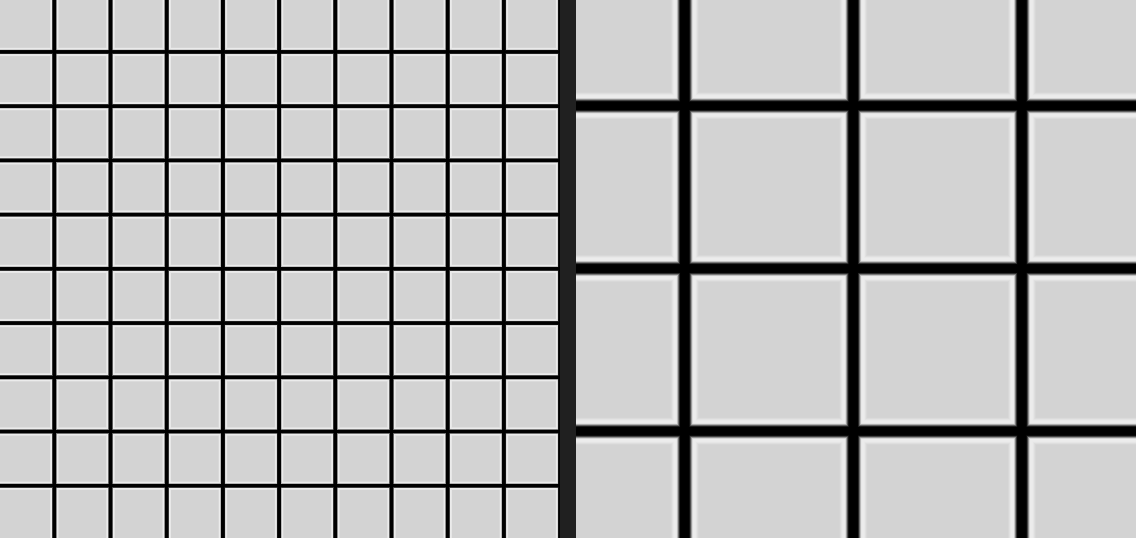
Left: the whole. Right: its middle third, enlarged.
A Shadertoy shader for this pattern:

```glsl
// Light grey grid of cells ruled by soft black lines with thin pale rims.

#define LINE_COUNT  vec2(10.0, 9.0)      // lines across, lines up
#define FIRST_LINE  vec2(0.0970, 0.0971) // centre of the first line, share of canvas
#define LINE_PITCH  vec2(0.10035, 0.1008) // spacing, share of canvas
#define HALF_WIDTH  vec2(0.0039, 0.0037) // half line width, share of height
#define EDGE_SOFT   0.0014               // half of the edge ramp, share of height
#define RIM_WIDTH   0.0038               // pale rim beside each line, share of height
#define CELL_COLOR  vec3(0.827)
#define RIM_COLOR   vec3(0.925)
#define LINE_COLOR  vec3(0.0)

// Distance to the edge of the nearest line on each axis, negative inside it.
vec2 lineEdgeDistance(vec2 uv) {
    vec2 index = clamp(round((uv - FIRST_LINE) / LINE_PITCH), vec2(0.0), LINE_COUNT - 1.0);
    vec2 offset = uv - (FIRST_LINE + index * LINE_PITCH);
    return abs(offset) * iResolution.xy / iResolution.y - HALF_WIDTH;
}

// Smooth coverage of the region where the distance is below zero.
float coverage(float dist, float soft) {
    return 1.0 - smoothstep(-soft, soft, dist);
}

void mainImage(out vec4 fragColor, in vec2 fragCoord) {
    vec2 edge = lineEdgeDistance(fragCoord / iResolution.xy);
    float nearest = min(edge.x, edge.y);
    float soft = max(EDGE_SOFT, 0.6 / iResolution.y);

    // Cell, then rim, then line on top
    vec3 color = mix(CELL_COLOR, RIM_COLOR, coverage(nearest - RIM_WIDTH, soft));
    color = mix(color, LINE_COLOR, coverage(nearest, soft));

    fragColor = vec4(color, 1.0);
}
```
